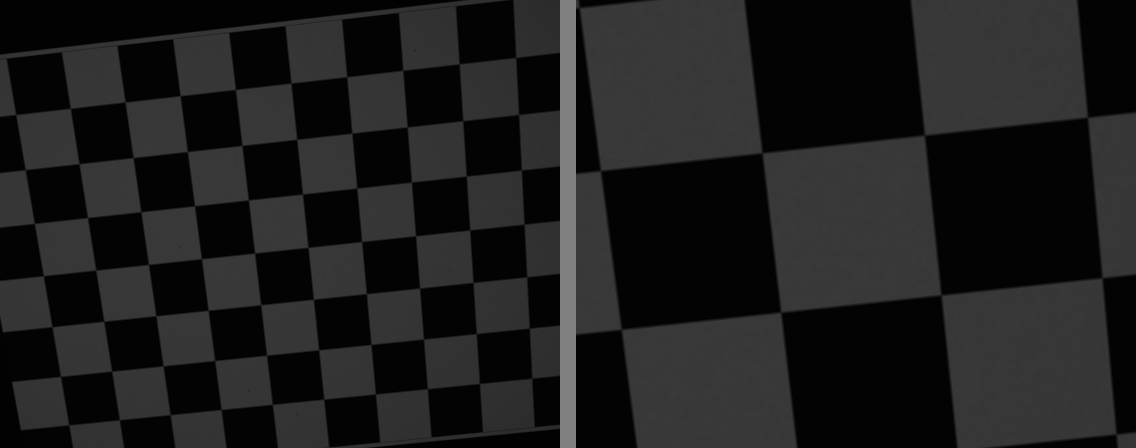
Left, the full canvas; right, a detail of the centre.
Reproduce this pattern procedurally as a Shadertoy shader.

```glsl
// A dim checkerboard seen at a slight tilt against a black backdrop.
// A homography carries the canvas to board cells; the checks, thin light
// margins, lamp falloff, specks and grain are all computed from there.

const vec3 BACKDROP = vec3(0.009);
const vec3 DARK_CHECK = vec3(0.012);
const vec3 LIGHT_CHECK = vec3(0.222);

const float LEFT_EDGE = -0.96;              // board limits, in cells
const vec2 TOP_BOTTOM = vec2(-0.077, 8.08);
const float ROWS = 8.0;
const float EDGE_SOFTNESS = 0.006;

// Board cells to canvas fractions, y down, one column per axis and origin.
const mat3 BOARD_TO_CANVAS = mat3(
    0.09841, -0.01466, -0.00233,
    0.01768,  0.12997,  0.01362,
    0.01172,  0.13029,  1.0);

float hash(vec2 p) {
    vec3 q = fract(vec3(p.xyx) * 0.1031);
    q += dot(q, q.yzx + 33.33);
    return fract((q.x + q.y) * q.z);
}

float valueNoise(vec2 p) {
    vec2 i = floor(p);
    vec2 f = fract(p);
    f = f * f * (3.0 - 2.0 * f);
    float low = mix(hash(i), hash(i + vec2(1, 0)), f.x);
    float high = mix(hash(i + vec2(0, 1)), hash(i + vec2(1, 1)), f.x);
    return mix(low, high, f.y);
}

vec2 toBoard(vec2 canvas) {
    vec3 h = inverse(BOARD_TO_CANVAS) * vec3(canvas, 1.0);
    return h.xy / h.z;
}

// Smooth step across an edge at distance 0, positive inside.
float coverage(float dist, float width) {
    return smoothstep(-width, width, dist);
}

// 1 on light checks, 0 on dark ones; the cell at the origin is dark.
float checker(vec2 cell, vec2 width) {
    vec2 dist = 0.5 - 2.0 * abs(fract(cell * 0.5 + 0.25) - 0.5);
    vec2 side = clamp(dist / width, -1.0, 1.0);
    return 0.5 - 0.5 * side.x * side.y;
}

// Sparse tiny dust marks, at most one in each cell.
float speck(vec2 cell, float width) {
    vec2 id = floor(cell);
    vec2 center = 0.15 + 0.7 * vec2(hash(id + 17.0), hash(id + 43.0));
    float radius = mix(0.008, 0.02, hash(id + 71.0));
    float present = step(hash(id + 5.0), 0.12);
    return present * coverage(radius - distance(fract(cell), center), width);
}

// Light fades with distance from a point left of centre.
float lampFalloff(vec2 canvas, vec2 lamp) {
    vec2 d = canvas - lamp;
    return 1.0 - 0.38 * dot(d, d);
}

void mainImage(out vec4 fragColor, in vec2 fragCoord) {
    vec2 canvas = fragCoord / iResolution.xy;
    canvas.y = 1.0 - canvas.y;
    vec2 cell = toBoard(canvas);
    vec2 width = 0.6 * fwidth(cell) + EDGE_SOFTNESS;

    // Checks, with plain light margins above and below the rows
    float inRows = coverage(cell.y, width.y) * coverage(ROWS - cell.y, width.y);
    float light = mix(1.0, checker(cell, width), inRows);

    // Board outline
    float board = coverage(cell.x - LEFT_EDGE, width.x)
                * coverage(cell.y - TOP_BOTTOM.x, width.y)
                * coverage(TOP_BOTTOM.y - cell.y, width.y);

    // Lighting and wear
    float grain = valueNoise(canvas * vec2(320.0, 256.0)) - 0.5;
    float shade = lampFalloff(canvas, vec2(0.36, 0.47));
    shade *= 1.0 + 0.035 * grain;
    shade *= 1.0 - 0.3 * speck(cell, width.x);

    vec3 surface = mix(DARK_CHECK, LIGHT_CHECK * shade, light);
    vec3 color = mix(BACKDROP, surface, board) + 0.002 * grain;
    fragColor = vec4(color, 1.0);
}
```
